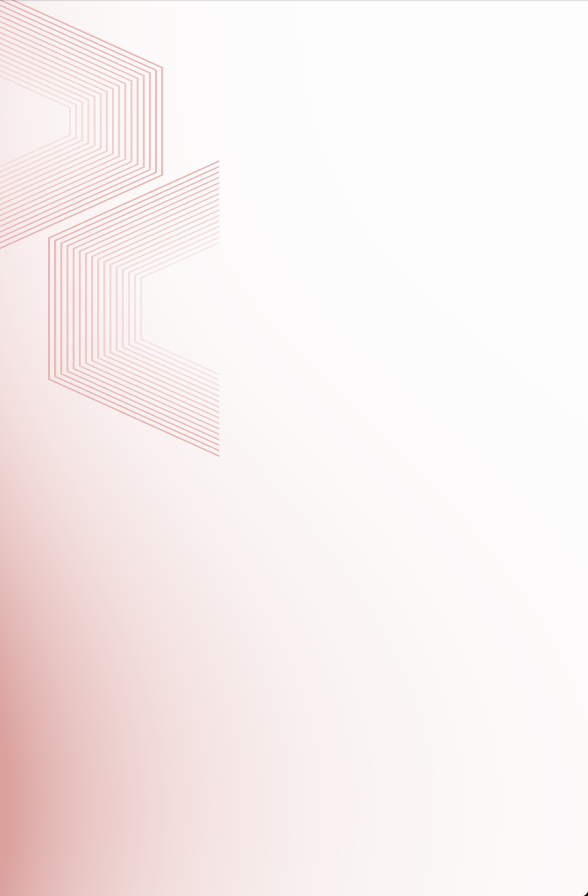
A Shadertoy shader for this background:

```glsl
#define PAPER vec3(0.995, 0.993, 0.993)
#define ROSE vec3(0.855, 0.630, 0.615)
#define LINE_COLOR vec3(0.895, 0.660, 0.645)
#define LINE_COUNT 16.0
#define LINE_STEP 0.00686
#define LINE_HALF_WIDTH 0.0011
#define SLOPE 0.452
#define SLOPE_SPACING 1.13
#define GLOW_REACH 0.195
#define GLOW_HEIGHT 0.358
#define CORNER_RADIUS 0.009

// Soft rose light along the left side, strongest near the bottom
float roseGlow(vec2 p) {
    float rise = (p.y - 0.10) / GLOW_HEIGHT;
    float lower = 0.87 * exp(-p.x / GLOW_REACH - rise * rise);
    float side = 0.18 * exp(-p.x / 0.104);
    return min(lower + side, 1.0);
}

// Nested outlines; q.x runs inward from the flat edge, q.y from the axis
float nestedLines(vec2 q, float halfEdge, float pixel) {
    float slanted = (halfEdge + SLOPE * q.x - abs(q.y)) * SLOPE_SPACING;
    float depth = min(q.x, slanted);
    float index = clamp(round(depth / LINE_STEP), 0.0, LINE_COUNT - 1.0);
    float gap = abs(depth - index * LINE_STEP);
    float ink = clamp((LINE_HALF_WIDTH - gap) / pixel + 0.5, 0.0, 1.0);
    return ink * mix(0.80, 0.22, index / (LINE_COUNT - 1.0));
}

void mainImage(out vec4 fragColor, in vec2 fragCoord) {
    vec2 p = fragCoord / iResolution.y;
    float width = iResolution.x / iResolution.y;
    float pixel = 1.0 / iResolution.y;

    vec3 color = mix(PAPER, ROSE, roseGlow(p));

    // Upper figure points right; lower one points left and is cut off
    float upper = nestedLines(vec2(0.181 - p.x, p.y - 0.8646), 0.0599, pixel);
    float lower = nestedLines(vec2(p.x - 0.0547, p.y - 0.6556), 0.0788, pixel);
    lower *= clamp((0.2448 - p.x) / pixel + 0.5, 0.0, 1.0);
    color = mix(color, LINE_COLOR, max(upper, lower));

    // Thin grey rim at the top
    color *= 1.0 - 0.14 * smoothstep(1.0 - 0.002, 1.0, p.y);

    // Dark rounded corner at the lower right
    vec2 corner = vec2(p.x - width, -p.y) + CORNER_RADIUS;
    float outside = length(max(corner, 0.0)) - CORNER_RADIUS;
    color *= 1.0 - smoothstep(0.0, 1.5 * pixel, outside);

    fragColor = vec4(color, 1.0);
}
```
